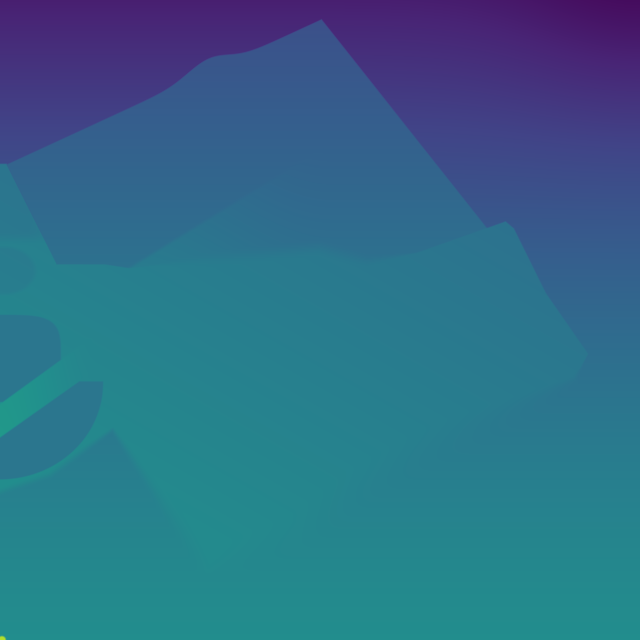
Give the GLSL for this texture map, as a WebGL 2 fragment shader.

```glsl
#version 300 es
precision highp float;

#define EDGE 0.0016
#define SOFT_EDGE 0.035
#define FAR_DEPTH 0.085
#define SHEET_DEPTH 0.235
#define FRONT_DEPTH 0.388
#define FOLD_LIFT 0.04
#define GAP_DEPTH 0.39
#define STRIP_LIFT 0.055

uniform vec2 u_resolution;
out vec4 fragColor;

const int CORNERS = 22;
const vec2 FRONT[CORNERS] = vec2[](
    vec2(-.02, .256), vec2(.010, .256), vec2(.089, .413), vec2(.163, .413),
    vec2(.202, .419), vec2(.368, .401), vec2(.499, .387), vec2(.573, .408),
    vec2(.651, .395), vec2(.790, .346), vec2(.803, .357), vec2(.853, .458),
    vec2(.919, .553), vec2(.898, .592), vec2(.651, .710), vec2(.560, .762),
    vec2(.469, .833), vec2(.326, .885), vec2(.260, .794), vec2(.176, .671),
    vec2(.078, .742), vec2(-.02, .775));

const vec3 RAMP[7] = vec3[](
    vec3(.267, .005, .329), vec3(.283, .141, .458), vec3(.254, .265, .530),
    vec3(.207, .372, .553), vec3(.164, .471, .558), vec3(.128, .567, .551),
    vec3(.135, .659, .518));

vec3 depthColor(float depth) {
    float t = clamp(depth * 10.0, 0.0, 5.999);
    int i = int(t);
    return mix(RAMP[i], RAMP[i + 1], fract(t));
}

float cover(float dist, float width) {
    return 1.0 - smoothstep(-width, width, dist);
}

// Signed distance to the line a-b, positive on its right as y runs down
float lineSide(vec2 p, vec2 a, vec2 b) {
    vec2 d = normalize(b - a);
    return dot(p - a, vec2(-d.y, d.x));
}

float ellipse(vec2 p, vec2 radii, float power) {
    vec2 q = pow(abs(p / radii), vec2(power));
    return (pow(q.x + q.y, 1.0 / power) - 1.0) * min(radii.x, radii.y);
}

float frontPolygon(vec2 p) {
    float nearest = 10.0, side = 1.0;
    for (int i = 0; i < CORNERS; i++) {
        vec2 a = FRONT[i], b = FRONT[(i + 1) % CORNERS];
        vec2 e = b - a, w = p - a;
        vec2 r = w - e * clamp(dot(w, e) / dot(e, e), 0.0, 1.0);
        nearest = min(nearest, dot(r, r));
        if ((a.y > p.y) != (b.y > p.y) && p.x < a.x + e.x * (p.y - a.y) / e.y)
            side = -side;
    }
    return side * sqrt(nearest);
}

// Ground receding towards the top, darkest in the upper right
float groundDepth(vec2 p) {
    vec2 corner = p - vec2(1.0, 0.0);
    return FAR_DEPTH + 0.62 * p.y - 0.22 * p.y * p.y
         - 0.055 * exp(-dot(corner, corner) / 0.04);
}

// Tilted back sheet with a bump on its upper edge and a fold
float sheetDepth(vec2 p) {
    float fold = lineSide(p, vec2(.202, .419), vec2(.501, .234));
    float fade = 1.0 - smoothstep(0.2, 0.52, p.x);
    return SHEET_DEPTH + 0.33 * p.y + FOLD_LIFT * fade * cover(-fold, 0.004);
}

float sheetShape(vec2 p) {
    float bump = 0.02 * exp(-pow((p.x - 0.325) / 0.045, 2.0));
    float top = -lineSide(p + vec2(0.0, bump), vec2(.013, .256), vec2(.501, .031));
    float right = -lineSide(p, vec2(.503, .031), vec2(.755, .349));
    float left = lineSide(p, vec2(.010, .256), vec2(.089, .413));
    return max(max(top, right), max(left, p.y - 0.45));
}

float frontDepth(vec2 p) {
    float depth = FRONT_DEPTH - 0.073 * p.x + 0.13 * p.y;
    float upperLeft = cover(p.x - 0.07, 0.03) * cover(p.y - 0.373, 0.012);
    float eye = ellipse(p - vec2(.005, .423), vec2(.050, .037), 2.0);
    return depth - 0.035 * upperLeft - 0.025 * cover(eye, 0.004);
}

void main() {
    vec2 uv = gl_FragCoord.xy / u_resolution;
    vec2 p = vec2(uv.x, 1.0 - uv.y); // y runs from far to near

    float depth = groundDepth(p);
    depth = mix(depth, sheetDepth(p), cover(sheetShape(p), EDGE));

    // Front surface melts into the ground along its lower side
    float below = smoothstep(0.56, 0.68, p.y) * smoothstep(0.16, 0.45, p.x);
    float above = smoothstep(0.22, 0.35, p.x) * (1.0 - smoothstep(0.53, 0.66, p.x));
    float softness = max(below, 0.4 * above * cover(p.y - 0.5, 0.08));
    float lowerLeft = 0.006 * smoothstep(0.62, 0.72, p.y);
    float width = mix(EDGE + lowerLeft, SOFT_EDGE, softness);
    depth = mix(depth, frontDepth(p), cover(frontPolygon(p), width));

    // Two gaps parted by a bright slanted strip
    float stripTop = lineSide(p, vec2(0.0, .631), vec2(.098, .560));
    float stripBase = lineSide(p, vec2(0.0, .684), vec2(.124, .596));
    float upperGap = max(ellipse(p - vec2(0.0, .560), vec2(.095, .068), 4.0), stripTop);
    float lowerGap = ellipse(p - vec2(0.0, .599), vec2(.161, .150), 2.0);
    lowerGap = max(lowerGap, max(-stripBase, 0.596 - p.y));
    float strip = cover(max(-stripTop, stripBase), 0.003);
    depth += STRIP_LIFT * strip * (1.0 - smoothstep(0.0, 0.15, p.x));
    depth = mix(depth, GAP_DEPTH, cover(min(upperGap, lowerGap), EDGE));

    // Bright speck in the near corner
    vec3 color = depthColor(depth);
    float speck = length(p - vec2(.003, 1.0)) - 0.006;
    fragColor = vec4(mix(color, vec3(.70, .87, .17), cover(speck, 0.002)), 1.0);
}
```
